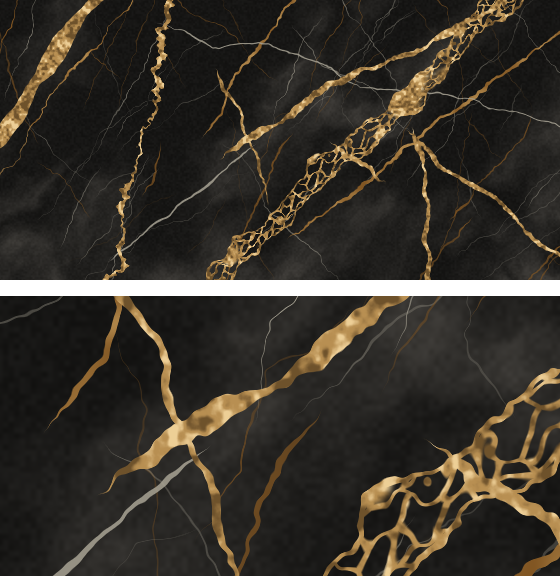
Top, the full canvas; bottom, a detail of the centre.
This texture is drawn by a WebGL 1 fragment shader. Its source:

```glsl
precision highp float;
// Polished black marble with smoky clouds, gold veins and fine pale cracks.
uniform vec2 u_resolution;

const vec3 BLACK = vec3(0.085, 0.083, 0.078);
const vec3 SMOKE = vec3(0.245, 0.235, 0.220);
const vec3 RUST = vec3(0.50, 0.33, 0.13);
const vec3 BRONZE = vec3(0.43, 0.32, 0.17);
const vec3 GOLD = vec3(0.72, 0.56, 0.32);
const vec3 PALE_GOLD = vec3(0.93, 0.81, 0.59);
const vec3 CHALK = vec3(0.66, 0.64, 0.58);
const float CRACK_COUNT = 64.0;
const float CRACK_WIDTH = 0.0011;
const float BRECCIA_SCALE = 27.0;
const float BRECCIA_WIDTH = 0.036;

float hash(vec2 p) {
  vec3 q = fract(p.xyx * 0.1031);
  q += dot(q, q.yzx + 33.33);
  return fract((q.x + q.y) * q.z);
}

vec2 hash2(vec2 p) {
  return vec2(hash(p), hash(p + 57.3));
}

float noise(vec2 p) {
  vec2 i = floor(p), f = fract(p);
  f = f * f * (3.0 - 2.0 * f);
  return mix(mix(hash(i), hash(i + vec2(1, 0)), f.x),
             mix(hash(i + vec2(0, 1)), hash(i + vec2(1, 1)), f.x), f.y);
}

float fbm(vec2 p) {
  float sum = 0.0, amp = 0.5;
  for (int i = 0; i < 5; i++) {
    sum += amp * noise(p);
    p = mat2(1.6, 1.2, -1.2, 1.6) * p + 7.1;
    amp *= 0.5;
  }
  return sum;
}

// Gap between the two nearest cell centres: zero on cell borders.
float cellGap(vec2 p) {
  vec2 cell = floor(p);
  float near = 9.0, second = 9.0;
  for (int y = -1; y <= 1; y++)
    for (int x = -1; x <= 1; x++) {
      vec2 c = cell + vec2(x, y);
      float d = length(c + hash2(c) - p);
      second = min(second, max(near, d));
      near = min(near, d);
    }
  return second - near;
}

// Box-filtered coverage of a wandering, tapering line from a to b.
float vein(vec2 p, vec2 a, vec2 b, float width, float bend, float jag) {
  float px = 1.0 / u_resolution.y, len = length(b - a);
  vec2 dir = (b - a) / len, q = p - a;
  float s = dot(q, dir), off = dir.x * q.y - dir.y * q.x;
  if (s < 0.0 || s > len || abs(off) > bend + jag + 2.0 * width + 0.01) return 0.0;
  float seed = dot(a + b, vec2(17.3, 41.7)) + 50.0;
  float pin = smoothstep(0.0, 0.12, s) * (1.0 - smoothstep(len - 0.12, len, s));
  off += bend * pin * (noise(vec2(s * 5.0, seed)) + 0.4 * noise(vec2(s * 17.0, seed)) - 0.7);
  off += jag * (noise(vec2(s * 48.0, seed)) + 0.6 * noise(p * 85.0 + seed) - 0.8);
  float w = width * (0.3 + 1.4 * noise(vec2(s * 13.0, seed + 9.0)));
  w *= smoothstep(0.0, 0.08, s) * (1.0 - smoothstep(len - 0.08, len, s));
  float d = abs(off);
  return clamp((w - d) / px + 0.5, 0.0, 1.0) - clamp((-w - d) / px + 0.5, 0.0, 1.0);
}

void main() {
  vec2 p = gl_FragCoord.xy / u_resolution.y;

  // Smoky stone, drawn out along the rising diagonal
  vec2 along = vec2(p.x * 0.75 + p.y * 0.66, p.y * 0.75 - p.x * 0.66) + 20.0;
  float cloud = fbm(along * vec2(2.2, 4.0) + 1.5 * fbm(p * 3.0));
  float wisps = fbm(along * vec2(9.0, 20.0));
  float smoke = smoothstep(0.36, 0.80, cloud) * (0.35 + 1.1 * wisps);
  vec3 color = mix(BLACK, SMOKE, smoke) + 0.035 * (noise(p * 150.0) - 0.5);

  // Fine cracks, chalky or rusty, mostly steep diagonals
  for (float i = 0.0; i < CRACK_COUNT; i++) {
    vec2 mid = hash2(vec2(i, 3.0)) * vec2(2.1, 1.0);
    vec2 r = hash2(vec2(i, 11.0)), kind = hash2(vec2(i, 23.0));
    float angle = (r.x < 0.68 ? 0.95 : 2.1) + 0.8 * (kind.y - 0.5);
    vec2 reach = vec2(cos(angle), sin(angle)) * mix(0.10, 0.42, r.y);
    float rusty = step(0.58, kind.x), bold = step(0.86, kind.x);
    float line = vein(p, mid - reach, mid + reach, CRACK_WIDTH * (1.0 + 1.6 * bold), 0.07, 0.008);
    float fade = mix(0.25, 0.75, kind.y) * (0.4 + noise(p * 9.0 + i)) + 0.3 * bold;
    color = mix(color, mix(CHALK, RUST, rusty), line * min(fade, 1.0));
  }

  // Rusty and chalky long veins
  float rust = vein(p, vec2(2.1, 0.95), vec2(1.02, 0.14), 0.0045, 0.07, 0.009);
  rust = max(rust, vein(p, vec2(1.10, 1.06), vec2(0.72, 0.50), 0.0045, 0.06, 0.010));
  rust = max(rust, vein(p, vec2(0.50, 1.05), vec2(-0.05, 0.30), 0.0025, 0.06, 0.010));
  color = mix(color, mix(RUST, GOLD, noise(p * 30.0)), rust);
  float chalk = vein(p, vec2(0.92, 0.49), vec2(0.38, 0.06), 0.0030, 0.04, 0.004);
  chalk = max(chalk, vein(p, vec2(0.55, 0.92), vec2(2.05, 0.53), 0.0022, 0.09, 0.006));
  color = mix(color, CHALK, 0.85 * chalk);

  // Gold veins: blade, jagged fall, long diagonal and its branches
  float gold = vein(p, vec2(0.40, 1.08), vec2(-0.05, 0.44), 0.024, 0.04, 0.004);
  gold = max(gold, vein(p, vec2(0.66, 1.08), vec2(0.32, -0.08), 0.009, 0.16, 0.030));
  gold = max(gold, vein(p, vec2(1.86, 1.05), vec2(0.78, 0.43), 0.010, 0.07, 0.010));
  gold = max(gold, vein(p, vec2(0.77, 0.76), vec2(0.96, 0.26), 0.007, 0.07, 0.008));
  gold = max(gold, vein(p, vec2(1.47, 0.55), vec2(1.53, -0.08), 0.009, 0.07, 0.008));
  gold = max(gold, vein(p, vec2(1.45, 0.54), vec2(2.06, 0.03), 0.007, 0.07, 0.008));
  gold = max(gold, vein(p, vec2(1.17, 0.50), vec2(1.38, 0.34), 0.008, 0.05, 0.010));

  // Brecciated band: gold web around dark stone chips
  vec2 start = vec2(1.88, 1.08), end = vec2(0.72, -0.06);
  float band = vein(p, start, end, BRECCIA_WIDTH, 0.07, 0.012);
  float core = vein(p, start, end, BRECCIA_WIDTH * 0.84, 0.07, 0.012);
  float gap = cellGap(along * BRECCIA_SCALE * vec2(0.8, 1.2) + 0.9 * noise(p * 40.0));
  float chips = smoothstep(0.12, 0.26, gap) * smoothstep(0.28, 0.42, noise(p * 11.0));
  gold = max(gold, band * (1.0 - core * chips));

  // Metal tone with flakes and glints
  float tone = 0.65 * fbm(p * 32.0) + 0.4 * noise(p * 110.0);
  vec3 metal = mix(BRONZE, GOLD, smoothstep(0.32, 0.54, tone));
  metal = mix(metal, PALE_GOLD, smoothstep(0.55, 0.74, tone));
  gl_FragColor = vec4(mix(color, metal, gold), 1.0);
}
```
